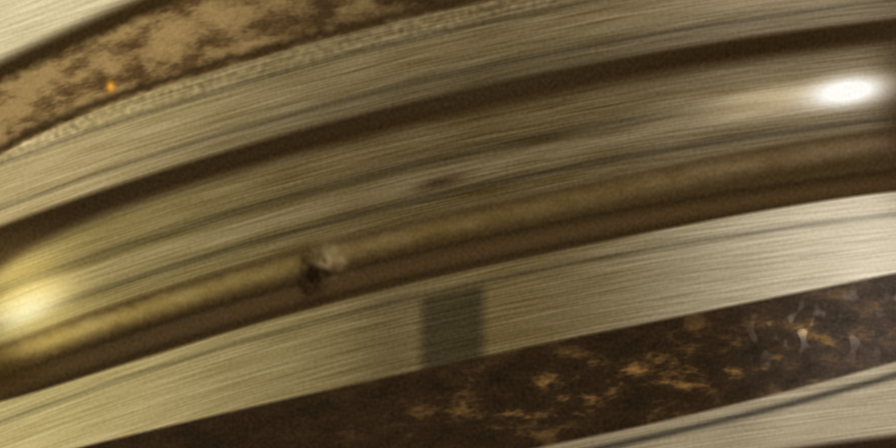
Write a Shadertoy shader that draws this texture.

```glsl
vec2 hashGradient(vec2 cell) {
    vec2 h = vec2(dot(cell, vec2(127.1, 311.7)), dot(cell, vec2(269.5, 183.3)));
    return 2.0 * fract(sin(h) * 43758.5) - 1.0;
}

float gradientNoise(vec2 p) {
    vec2 i = floor(p), f = p - i;
    vec2 u = f * f * f * (f * (f * 6.0 - 15.0) + 10.0);
    float a = dot(hashGradient(i), f);
    float b = dot(hashGradient(i + vec2(1, 0)), f - vec2(1, 0));
    float c = dot(hashGradient(i + vec2(0, 1)), f - vec2(0, 1));
    float d = dot(hashGradient(i + vec2(1, 1)), f - vec2(1, 1));
    return mix(mix(a, b, u.x), mix(c, d, u.x), u.y);
}

float fbm(vec2 p) {
    float sum = 0.0, amp = 0.6;
    for (int i = 0; i < 4; i++) {
        sum += amp * gradientNoise(p);
        p = mat2(1.6, 1.2, -1.2, 1.6) * p + 7.3;
        amp *= 0.65;
    }
    return sum;
}

float below(float v, float edge, float soft) {
    return 1.0 - smoothstep(edge - soft, edge + soft, v);
}

float ridge(float v, float center, float width) {
    float d = (v - center) / width;
    return exp(-d * d);
}

float spot(vec2 p, vec2 center, vec2 radius) {
    vec2 d = (p - center) / radius;
    return exp(-dot(d, d));
}

void mainImage(out vec4 fragColor, in vec2 fragCoord) {
    vec2 p = fragCoord / iResolution.y;
    p.x *= 2.0 * iResolution.y / iResolution.x;
    float x = p.x;

    // Height measured across the curved grooves
    float v = p.y - x * (0.372 - x * (0.081 - 0.0055 * x));
    vec2 q = vec2(x, v);
    float leftLight = exp(-x * x * 3.0);
    float rightLight = smoothstep(1.1, 2.0, x);
    float fine = gradientNoise(vec2(x * 7.0, v * 150.0));
    float broad = gradientNoise(vec2(x * 1.5, v * 45.0));
    float rust = fbm(vec2(x * 9.0 + v * 4.0, v * 17.0));
    float rough = 0.012 * gradientNoise(p * 40.0);
    float leftSag = 0.03 * exp(-x * 9.0);

    // Upper metal, groove and rusty channel
    vec3 col = vec3(0.84, 0.78, 0.61) + 0.12 * fine;
    float topEdge = 0.855 + 0.11 * x;
    col = mix(col, vec3(0.22, 0.16, 0.08), below(v, topEdge + 0.01, 0.022));
    vec3 rusty = mix(vec3(0.40, 0.30, 0.17), vec3(0.62, 0.51, 0.32),
                     smoothstep(-0.2, 0.4, rust + 0.2 * leftLight));
    rusty *= 1.0 + 0.5 * min(rust, 0.0) - 0.3 * smoothstep(0.3, 1.0, x);
    col = mix(col, rusty, below(v + rough, topEdge - 0.04, 0.015));
    col = mix(col, vec3(0.20, 0.145, 0.075), 0.8 * ridge(v + rough, 0.695 - leftSag, 0.013));

    // Broad upper rim
    vec3 rim = mix(vec3(0.42, 0.36, 0.24), vec3(0.70, 0.62, 0.43), leftLight);
    rim += rightLight * vec3(0.20, 0.19, 0.19) + 0.12 * fine + 0.08 * broad;
    rim *= 1.0 - 0.2 * ridge(v, 0.635, 0.007) - 0.2 * ridge(v, 0.535, 0.007);
    rim *= 1.0 - 0.2 * below(v, 0.545, 0.04) * (1.0 - leftLight);
    rim *= 1.0 + 0.35 * gradientNoise(p * 65.0) * ridge(v, 0.66, 0.025);
    col = mix(col, rim, below(v, 0.682 - leftSag, 0.006));

    // Dark groove and polished ridge
    col = mix(col, vec3(0.20, 0.145, 0.075) + 0.04 * broad, below(v, 0.496, 0.010));
    vec3 steel = mix(vec3(0.355, 0.295, 0.185), vec3(0.57, 0.50, 0.30), leftLight);
    steel += rightLight * vec3(0.11, 0.11, 0.12) + 0.11 * fine + 0.08 * broad;
    steel += 0.07 * ridge(v, 0.312, 0.018);
    steel *= 1.0 - 0.25 * ridge(v, 0.352, 0.013) * (1.0 - rightLight) - 0.28 * ridge(v, 0.273, 0.009);
    col = mix(col, steel, below(v, 0.439 - 1.3 * leftSag, 0.024));
    col = mix(col, vec3(0.20, 0.14, 0.07), 0.75 * spot(q, vec2(0.98, 0.300), vec2(0.055, 0.014)));

    // Ochre rod above a deep recess
    float rodLift = 0.022 * rightLight;
    col = mix(col, vec3(0.25, 0.19, 0.105) + 0.05 * broad, below(v, 0.230 + rodLift, 0.010));
    vec3 ochre = mix(vec3(0.38, 0.31, 0.17), vec3(0.66, 0.56, 0.30), leftLight);
    ochre += rightLight * vec3(0.06, 0.05, 0.08) + 0.12 * rust;
    col = mix(col, ochre, 0.9 * ridge(v + 0.6 * rough, 0.198 + rodLift, 0.024));
    col = mix(col, vec3(0.30, 0.225, 0.13), 0.7 * ridge(v, 0.128, 0.013));
    col = mix(col, vec3(0.18, 0.13, 0.065), 0.7 * ridge(v + 0.4 * rough, 0.155, 0.008));
    col = mix(col, vec3(0.18, 0.13, 0.065), 0.7 * ridge(v, 0.102, 0.009));

    // Lower rim with a soft dark reflection
    vec3 lower = mix(vec3(0.38, 0.32, 0.20), vec3(0.73, 0.66, 0.44), exp(-x * x * 2.2));
    lower = mix(lower, vec3(0.87, 0.82, 0.71), smoothstep(1.1, 2.1, x));
    lower += 0.11 * fine + 0.05 * broad;
    float patchShade = smoothstep(0.92, 0.96, x) * (1.0 - smoothstep(1.06, 1.10, x));
    lower *= 1.0 - 0.40 * patchShade * below(v, 0.05, 0.01) - 0.12 * ridge(x, 0.87, 0.08);
    lower *= 1.0 - 0.2 * ridge(v, 0.058, 0.007);
    col = mix(col, lower, below(v, 0.089 + 0.02 * rightLight + 0.5 * leftSag, 0.006));

    // Corroded dark channel
    float channelEdge = -0.11 + 0.05 * (x - 1.15) * (x - 1.15);
    vec3 dark = mix(vec3(0.18, 0.13, 0.075), vec3(0.30, 0.25, 0.21), smoothstep(1.5, 2.0, x));
    float flakes = smoothstep(0.0, 0.4, rust) * smoothstep(0.7, 1.25, x);
    flakes *= ridge(v, channelEdge - 0.12, 0.085);
    dark = mix(dark, vec3(0.48, 0.35, 0.18), 0.8 * flakes);
    float pits = smoothstep(0.08, 0.35, gradientNoise(p * vec2(36.0, 28.0)));
    dark += 0.2 * pits * smoothstep(1.6, 1.8, x) * ridge(v, -0.17, 0.06);
    dark *= 1.0 + 0.6 * rust;
    col = mix(col, dark, below(v, channelEdge, 0.006));

    // Lowest metal lip
    float lipEdge = -0.338 + 0.11 * (x - 1.22) * (x - 1.22);
    vec3 lip = vec3(0.52, 0.46, 0.35) + 0.15 * rightLight + 0.12 * fine;
    lip *= 1.0 - 0.5 * ridge(v, lipEdge - 0.03, 0.009);
    lip = mix(lip, vec3(0.18, 0.13, 0.08), below(v, -0.435, 0.012));
    col = mix(col, lip, below(v, lipEdge, 0.006) * smoothstep(1.1, 1.25, x));

    // Shaded ends of the ridge
    col = mix(col, vec3(0.22, 0.16, 0.10), 0.9 * spot(p, vec2(2.03, 0.77), vec2(0.07, 0.18)));
    col = mix(col, vec3(0.22, 0.16, 0.06), 0.8 * spot(p, vec2(0.0, 0.175), vec2(0.09, 0.05)));

    // Highlights
    col += vec3(0.32, 0.30, 0.25) * spot(q, vec2(1.78, 0.350), vec2(0.25, 0.035));
    col = mix(col, vec3(1.0, 0.99, 0.96), min(1.0, 1.5 * spot(q, vec2(1.89, 0.345), vec2(0.08, 0.029))));
    col += vec3(0.32, 0.28, 0.15) * spot(p, vec2(0.06, 0.34), vec2(0.11, 0.10));
    col = mix(col, vec3(1.0, 0.96, 0.74), 0.9 * spot(q, vec2(0.06, 0.285), vec2(0.07, 0.035)));

    // Chipped clump and orange fleck
    vec2 jag = p + 0.03 * vec2(gradientNoise(p * 45.0), gradientNoise(p * 45.0 + 9.0));
    col = mix(col, vec3(0.58, 0.50, 0.36), 0.85 * spot(jag, vec2(0.735, 0.422), vec2(0.032, 0.027)));
    col = mix(col, vec3(0.11, 0.07, 0.03), 0.95 * spot(jag, vec2(0.697, 0.385), vec2(0.028, 0.044)));
    col = mix(col, vec3(0.92, 0.63, 0.22), spot(p, vec2(0.247, 0.807), vec2(0.010, 0.012)));

    fragColor = vec4(clamp(col + 0.04 * gradientNoise(p * 110.0), 0.0, 1.0), 1.0);
}
```
